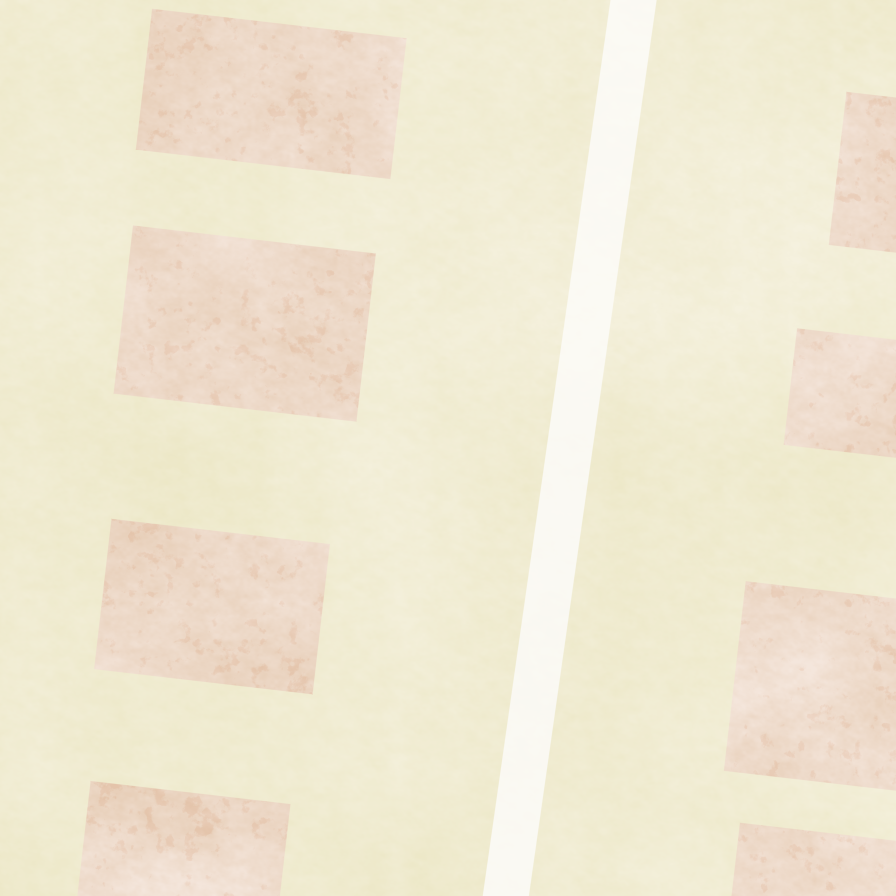
Give the GLSL for this pattern, as a WebGL 1 fragment shader.

```glsl
precision highp float;
uniform vec2 u_resolution;

#define GROUND_DARK vec3(0.922, 0.902, 0.765)
#define GROUND_LIGHT vec3(0.965, 0.950, 0.885)
#define BLOCK_DARK vec3(0.908, 0.813, 0.727)
#define BLOCK_LIGHT vec3(0.958, 0.902, 0.862)
#define STRIPE_COLOR vec3(0.982, 0.977, 0.953)
#define BLOCK_TILT 0.115
#define BLOCK_PITCH vec2(0.74, 0.288)
#define FIRST_BLOCK vec2(0.198, 0.058)
#define STRIPE_FOOT 0.5645
#define STRIPE_SLOPE 0.1426
#define STRIPE_HALF_WIDTH 0.0255
#define GRAIN 0.55

float hash(vec2 p) {
  return fract(sin(dot(p, vec2(127.1, 311.7))) * 43758.5453);
}

float noise(vec2 p) {
  vec2 i = floor(p);
  vec2 f = fract(p);
  f = f * f * (3.0 - 2.0 * f);
  float low = mix(hash(i), hash(i + vec2(1.0, 0.0)), f.x);
  float high = mix(hash(i + vec2(0.0, 1.0)), hash(i + 1.0), f.x);
  return mix(low, high, f.y);
}

// Layered noise centred on zero
float fbm(vec2 p) {
  float sum = 0.0;
  float amplitude = 0.5;
  for (int i = 0; i < 4; i++) {
    sum += amplitude * (noise(p) - 0.5);
    p = mat2(1.6, 1.2, -1.2, 1.6) * p + 17.3;
    amplitude *= 0.5;
  }
  return sum;
}

float boxDistance(vec2 p, vec2 halfSize) {
  vec2 d = abs(p) - halfSize;
  return length(max(d, 0.0)) + min(max(d.x, d.y), 0.0);
}

// Tilted grid of blocks whose size and height drift along each column
float blockDistance(vec2 p) {
  float c = cos(BLOCK_TILT);
  float s = sin(BLOCK_TILT);
  vec2 q = vec2(c * p.x - s * p.y, s * p.x + c * p.y) - FIRST_BLOCK;
  vec2 cell = floor(q / BLOCK_PITCH + 0.5);
  float col = cell.x;
  float row = cell.y;
  float widthWave = sin(row * mix(0.9, 1.571, col) - mix(1.17, 0.0, col));
  float heightWave = sin(row * 4.189 - mix(0.87, 3.142, col));
  float lift = 0.012 + 0.02 * cos((row - 2.0) * mix(2.094, 3.142, col));
  vec2 halfSize = vec2(0.127, 0.086)
    + vec2(widthWave, heightWave) * mix(vec2(0.016, 0.009), vec2(0.0245, 0.0237), col);
  return boxDistance(q - cell * BLOCK_PITCH - vec2(0.0, lift), halfSize);
}

float stripeDistance(vec2 p) {
  float across = p.x - STRIPE_FOOT - STRIPE_SLOPE * p.y;
  return abs(across) / length(vec2(1.0, STRIPE_SLOPE)) - STRIPE_HALF_WIDTH;
}

void main() {
  float scale = min(u_resolution.x, u_resolution.y);
  vec2 p = gl_FragCoord.xy / scale;
  float soft = 0.75 / scale;

  // Soft wash, faint upright streaks and paper grain
  float wash = fbm(p * 4.5 + 3.0);
  float band = -0.07 * cos((p.y - 0.47) * 11.8 + 2.0 * wash);
  float streak = 0.12 * (noise(vec2(p.x * 45.0, p.y * 2.0)) - 0.5);
  float grain = GRAIN * fbm(vec2(p.x * 75.0 + p.y * 20.0, p.y * 110.0));
  float speckle = noise(p * 230.0) - 0.5;

  float groundTone = 0.53 + 0.75 * wash + band + streak + 0.7 * grain + 0.07 * speckle;
  vec3 color = mix(GROUND_DARK, GROUND_LIGHT, clamp(groundTone, 0.0, 1.0));

  // Worn blocks with pale patches and warm flecks
  float patches = fbm(p * 8.0 + 21.0);
  float blockTone = 0.55 + 1.1 * patches + 0.4 * wash + 1.1 * grain + 0.16 * speckle;
  vec3 block = mix(BLOCK_DARK, BLOCK_LIGHT, clamp(blockTone, 0.0, 1.0));
  float fleck = smoothstep(0.12, 0.28, fbm(p * 95.0 + 9.0) - 0.35 * patches);
  block -= fleck * vec3(0.015, 0.045, 0.06);
  color = mix(color, block, 1.0 - smoothstep(-soft, soft, blockDistance(p)));

  // Clean pale stripe
  vec3 stripe = STRIPE_COLOR + 0.012 * wash + 0.012 * grain;
  color = mix(color, stripe, 1.0 - smoothstep(-soft, soft, stripeDistance(p)));

  gl_FragColor = vec4(color, 1.0);
}
```
